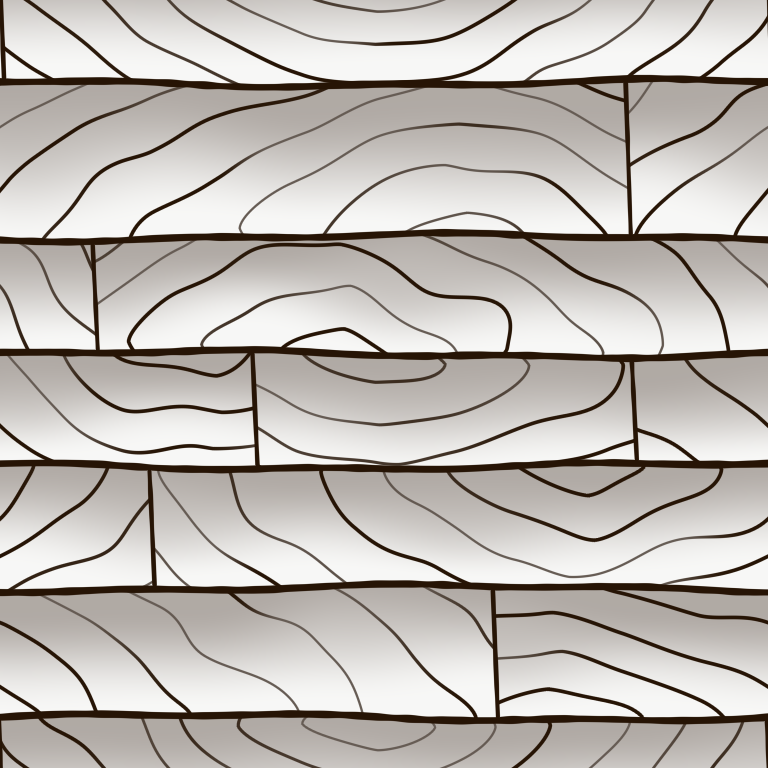
A Shadertoy shader for this texture:

```glsl
const float TAU = 6.2831853;
const vec3 INK = vec3(0.15, 0.08, 0.02);
const vec3 FADED_INK = vec3(0.40, 0.36, 0.33);
const vec3 GREY_WOOD = vec3(0.69, 0.665, 0.645);
const vec3 PALE_WOOD = vec3(0.97, 0.97, 0.965);

const int ROWS = 6;
const int BOARDS = 7;
const float SEAMS[6] = float[6](1.066, 0.892, 0.691, 0.539, 0.393, 0.234);
const float GRAIN_STEP = 0.05;

// knot: distance from the left joint; fromTop: 1 hangs from the upper edge, 0 stands on the lower
struct Board { int row; float joint; float knot; float fromTop; float stretch; };

const Board boards[7] = Board[7](
    Board(0, 0.002, 0.490, 1.0, 1.7),
    Board(1, 0.818, 0.781, 0.0, 2.2),
    Board(2, 0.124, 0.312, 0.0, 1.8),
    Board(3, 0.332, 0.156, 1.0, 2.3),
    Board(3, 0.826, 0.430, 1.0, 2.0),
    Board(4, 0.198, 0.570, 1.0, 2.0),
    Board(5, 0.645, 0.065, 0.0, 2.3));

float hash(vec2 p) {
    p = fract(p * vec2(0.1031, 0.1137));
    p += dot(p, p.yx + 33.33);
    return fract((p.x + p.y) * p.x * 17.0);
}

float noise(vec2 p) {
    vec2 i = floor(p), f = fract(p);
    f = f * f * (3.0 - 2.0 * f);
    return mix(mix(hash(i), hash(i + vec2(1, 0)), f.x),
               mix(hash(i + vec2(0, 1)), hash(i + vec2(1, 1)), f.x), f.y);
}

float stroke(float dist, float halfWidth, float pixel) {
    return 1.0 - smoothstep(halfWidth - pixel * 0.7, halfWidth + pixel * 0.7, dist);
}

// Height of a wavy seam; the last one is the first, one canvas lower
float seamHeight(int i, float x) {
    int k = i % ROWS;
    float phase = float(k);
    float wave = 0.004 * sin(TAU * x + phase * 2.1) + 0.002 * sin(TAU * 3.0 * x + phase * 4.7);
    return SEAMS[k] + wave - float(i / ROWS);
}

// Rounded arches near the knot that straighten into slanted flanks
float grainField(vec2 p, float stretch, float seed) {
    vec2 warp = vec2(noise(p * vec2(9.0, 13.0) + seed), noise(p * vec2(10.0, 8.0) + seed + 40.0)) - 0.5;
    vec2 q = abs(p + warp * vec2(0.07, 0.035));
    q.x /= stretch;
    q = pow(q + 0.0001, vec2(1.45));
    return pow(q.x + q.y, 1.0 / 1.45);
}

void mainImage(out vec4 fragColor, in vec2 fragCoord) {
    vec2 uv = fragCoord / iResolution.xy;
    float pixel = 1.0 / iResolution.y;

    // Row and position within it
    float y = uv.y + (uv.y < seamHeight(ROWS, uv.x) ? 1.0 : 0.0);
    int row = 0;
    for (int i = 1; i < ROWS; i++) {
        if (y < seamHeight(i, uv.x)) row = i;
    }
    float top = seamHeight(row, uv.x);
    float bottom = seamHeight(row + 1, uv.x);
    float depth = (top - y) / (top - bottom);

    // Board to the right of the nearest joint
    float along = 2.0, jointDist = 1.0, seed = 0.0;
    Board board = boards[0];
    for (int i = 0; i < BOARDS; i++) {
        if (boards[i].row != row) continue;
        float tilt = 0.007 * (depth - 0.5);
        float offset = fract(uv.x - boards[i].joint - tilt);
        jointDist = min(jointDist, min(offset, 1.0 - offset));
        if (offset < along) {
            along = offset;
            board = boards[i];
            seed = float(i) * 17.0 + 5.0;
        }
    }

    // Wood shading, grey above and pale below
    float cloud = noise(vec2(along * 5.0, depth * 1.5) + seed) - 0.5;
    vec3 color = mix(GREY_WOOD, PALE_WOOD, smoothstep(0.05, 0.92, depth + 0.3 * cloud));

    // Grain contours of varying weight
    float knotHeight = mix(y - bottom, top - y, board.fromTop);
    float level = grainField(vec2(along - board.knot, knotHeight), board.stretch, seed) / GRAIN_STEP + 0.2;
    float slope = max(length(vec2(dFdx(level), dFdy(level))) / pixel, 4.0);
    float line = max(floor(level + 0.5), 1.0);
    float grainDist = abs(level - line) / slope;
    float weight = smoothstep(0.3, 0.65, noise(vec2(line * 7.3, along * 5.0) + seed));
    vec3 grainInk = mix(FADED_INK, INK, weight);
    color = mix(color, grainInk, stroke(grainDist, mix(0.0015, 0.0024, weight), pixel));

    // Joints and seams
    float rough = noise(uv * 45.0) - 0.5;
    float seamDist = min(top - y, y - bottom);
    float frame = max(stroke(jointDist, 0.0029 + 0.0008 * rough, pixel),
                      stroke(seamDist, 0.0046 + 0.0015 * rough, pixel));
    fragColor = vec4(mix(color, INK, frame), 1.0);
}
```
